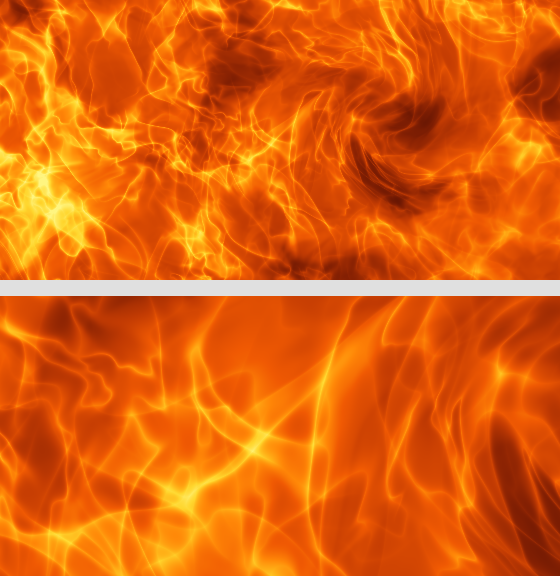
Top: the whole. Bottom: its middle third, enlarged.
Reproduce this texture procedurally as a Shadertoy shader.

```glsl
const float BASE_HEAT = 0.41;
const float CLOUD_GAIN = 0.21;
const float SHEET_GAIN = 0.25;
const float THREAD_GAIN = 0.11;
const float VOID_DEPTH = 0.33;
const int SHEET_LAYERS = 8;
const float SHEET_FREQ = 3.2;
const float SHEET_FREQ_STEP = 1.22;
const float EDGE_SHARPNESS = 170.0;
const float SHEET_FALLOFF = 6.0;
const float WARP_AMOUNT = 0.19;
const float WARP_FREQ = 2.5;
const vec2 CORE = vec2(0.15, 0.28);
const vec2 CORE_SIZE = vec2(0.60, 0.40);
const vec2 EDDY = vec2(1.36, 0.60);
const vec2 EDDY_SIZE = vec2(0.23, 0.14);
const float EDDY_REACH = 0.22;
const float EDDY_TURN = 1.5;
const vec2 HAZE = vec2(1.80, 0.20);
const float HAZE_SIZE = 0.42;

const int STOPS = 8;
const float HEAT_STOPS[STOPS] = float[](0.0, 0.2, 0.4, 0.6, 0.75, 0.87, 1.0, 1.35);
const vec3 FIRE[STOPS] = vec3[](
    vec3(0.33, 0.06, 0.01), vec3(0.53, 0.13, 0.01),
    vec3(0.76, 0.23, 0.01), vec3(0.94, 0.35, 0.01),
    vec3(1.00, 0.53, 0.03), vec3(1.00, 0.69, 0.09),
    vec3(1.00, 0.84, 0.18), vec3(1.00, 0.96, 0.50));

vec2 gradientAt(vec2 cell) {
    vec3 h = fract(cell.xyx * vec3(0.1031, 0.1030, 0.0973));
    h += dot(h, h.yzx + 33.33);
    float angle = 6.2832 * fract((h.x + h.y) * h.z);
    return vec2(cos(angle), sin(angle));
}

float gradientNoise(vec2 p) {
    vec2 i = floor(p), f = p - i;
    vec2 u = f * f * f * (f * (f * 6.0 - 15.0) + 10.0);
    vec2 e = vec2(1.0, 0.0);
    float low = mix(dot(gradientAt(i), f), dot(gradientAt(i + e), f - e), u.x);
    float high = mix(dot(gradientAt(i + e.yx), f - e.yx),
                     dot(gradientAt(i + 1.0), f - 1.0), u.x);
    return mix(low, high, u.y);
}

float fbm(vec2 p) {
    float sum = 0.0, amp = 1.0;
    for (int i = 0; i < 4; i++) {
        sum += amp * gradientNoise(p);
        p = mat2(1.6, 1.2, -1.2, 1.6) * p + 7.3;
        amp *= 0.55;
    }
    return sum;
}

// Iterated turbulence: each octave bends the result of the last
vec2 turbulence(vec2 p, float seed) {
    float amp = WARP_AMOUNT, freq = WARP_FREQ;
    for (int i = 0; i < 4; i++) {
        vec2 q = p * freq + seed;
        p += amp * vec2(gradientNoise(q + 11.7), gradientNoise(q + 47.2));
        amp *= 0.5;
        freq *= 2.0;
    }
    return p;
}

vec2 swirl(vec2 p) {
    vec2 d = p - EDDY;
    float a = EDDY_TURN * exp(-dot(d, d) / (EDDY_REACH * EDDY_REACH));
    return EDDY + mat2(cos(a), sin(a), -sin(a), cos(a)) * d;
}

float blob(vec2 p, vec2 centre, vec2 size) {
    vec2 d = (p - centre) / size;
    return exp(-dot(d, d));
}

// Translucent sheet: crisp on one side, fading on the other, lit along its fold
float sheet(float v, float sharpness) {
    float veil = v > 0.0 ? exp(-SHEET_FALLOFF * v) : exp(sharpness * v);
    return SHEET_GAIN * veil + THREAD_GAIN * exp(-0.7 * sharpness * abs(v));
}

float flameSheets(vec2 p, float haze) {
    float sum = 0.0, freq = SHEET_FREQ;
    for (int i = 0; i < SHEET_LAYERS; i++) {
        float seed = 17.0 * float(i) + 3.0;
        vec2 q = turbulence(p, 0.37 * seed);
        vec2 stretched = vec2(q.x + 0.25 * q.y, 0.65 * q.y) * freq;
        float v = gradientNoise(stretched + seed);
        float presence = smoothstep(-0.15, 0.4, gradientNoise(q * 3.4 + seed + 90.0));
        float sharpness = mix(EDGE_SHARPNESS, 0.25 * EDGE_SHARPNESS, haze) / freq;
        sum += presence * sheet(v, sharpness);
        freq *= SHEET_FREQ_STEP;
    }
    return sum;
}

vec3 fireColour(float heat) {
    vec3 colour = FIRE[0];
    for (int i = 1; i < STOPS; i++) {
        float t = (heat - HEAT_STOPS[i - 1]) / (HEAT_STOPS[i] - HEAT_STOPS[i - 1]);
        colour = mix(colour, FIRE[i], clamp(t, 0.0, 1.0));
    }
    return colour;
}

void mainImage(out vec4 fragColor, in vec2 fragCoord) {
    vec2 p = fragCoord / iResolution.y;
    vec2 flow = swirl(p);
    vec2 bent = turbulence(flow, 5.1);
    float core = blob(mix(p, bent, 0.6), CORE, CORE_SIZE);
    float haze = blob(p, HAZE, vec2(HAZE_SIZE));

    // Dark smoke pockets, with the deepest inside the eddy
    float pockets = smoothstep(0.05, 0.48, gradientNoise(bent * 2.6 + 31.4));
    pockets = max(pockets * (1.0 - 0.5 * core), blob(mix(p, bent, 0.6), EDDY, EDDY_SIZE));

    float heat = BASE_HEAT + CLOUD_GAIN * fbm(bent * 3.2 + 3.7) + 0.21 * core;
    heat += flameSheets(flow, haze) * (0.75 + 0.4 * core - 0.35 * haze);
    heat += 0.03 * haze - VOID_DEPTH * pockets;
    fragColor = vec4(fireColour(heat), 1.0);
}
```
